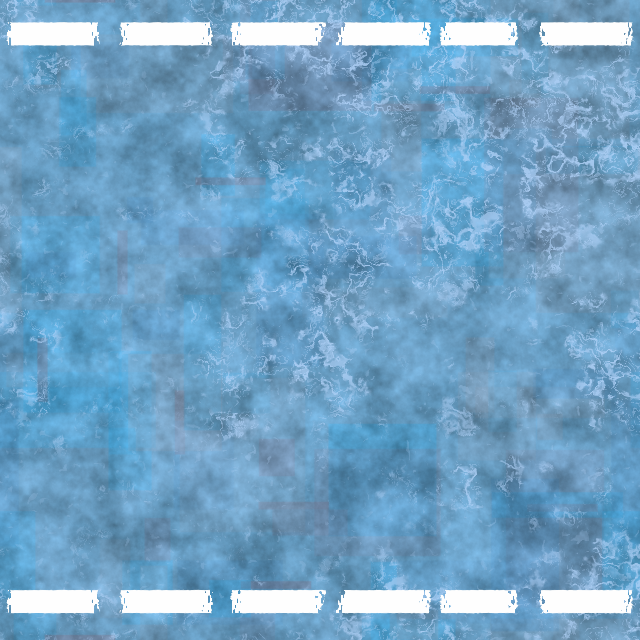
A Shadertoy shader for this texture:

```glsl
#define PATCH_COUNT 90
#define PATCH_ALPHA 0.30
#define MOTTLE_SCALE 24.0
#define MOTTLE_GAIN 0.50
#define FLAKE_SCALE 46.0
#define FLAKE_GAIN 0.85
#define DASH_COUNT 6
#define DASH_HALF_HEIGHT 0.0185
#define LOWER_ROW 0.060
#define UPPER_ROW 0.947

const vec3 STEEL = vec3(0.36, 0.57, 0.71);
const vec3 CYAN  = vec3(0.17, 0.61, 0.83);
const vec3 DENIM = vec3(0.27, 0.52, 0.71);
const vec3 SLATE = vec3(0.47, 0.55, 0.63);
const vec3 MAUVE = vec3(0.44, 0.43, 0.53);
const vec3 RUST  = vec3(0.50, 0.36, 0.42);
const vec3 FROST = vec3(0.69, 0.82, 0.97);
const vec3 PAINT = vec3(0.995);

float hash(vec2 p) {
    return fract(sin(dot(p, vec2(127.1, 311.7))) * 43758.545);
}

float noise(vec2 p) {
    vec2 cell = floor(p), f = fract(p);
    f = f * f * (3.0 - 2.0 * f);
    return mix(mix(hash(cell), hash(cell + vec2(1, 0)), f.x),
               mix(hash(cell + vec2(0, 1)), hash(cell + vec2(1, 1)), f.x), f.y);
}

float fbm(vec2 p) {
    float sum = 0.0, amp = 0.5;
    for (int i = 0; i < 5; i++) {
        sum += amp * noise(p);
        p = mat2(1.6, 1.2, -1.2, 1.6) * p + 7.3;
        amp *= 0.5;
    }
    return sum / 0.969;
}

// Translucent overlapping rectangles, wrapped at the canvas border
vec3 patchwork(vec2 uv) {
    vec3 color = STEEL;
    for (int i = 0; i < PATCH_COUNT; i++) {
        float id = float(i);
        vec2 center = vec2(hash(vec2(id, 1.0)), hash(vec2(id, 2.0)));
        vec2 size = vec2(hash(vec2(id, 3.0)), hash(vec2(id, 4.0)));
        vec2 halfSize = mix(vec2(0.02), vec2(0.13), size * size);
        float kind = hash(vec2(id, 5.0));
        vec3 tint = kind < 0.34 ? CYAN : kind < 0.56 ? DENIM : kind < 0.80 ? SLATE : MAUVE;
        if (kind > 0.90) {
            tint = RUST;
            halfSize = size.x < 0.5 ? vec2(0.008, 0.05) : vec2(0.055, 0.006);
        }
        vec2 d = abs(fract(uv - center + 0.5) - 0.5) - halfSize;
        float inside = 1.0 - smoothstep(-0.0015, 0.0015, max(d.x, d.y));
        color = mix(color, tint, inside * PATCH_ALPHA * mix(0.6, 1.2, hash(vec2(id, 6.0))));
    }
    return color;
}

// Broken pale veins and specks, gathered in loose drifts
float flakes(vec2 uv) {
    vec2 warp = vec2(fbm(uv * 38.0), fbm(uv * 38.0 + 19.0)) - 0.5;
    vec2 p = uv * FLAKE_SCALE + warp * 3.5;
    float drift = smoothstep(0.32, 0.70, fbm(uv * 5.0 + 3.0));
    float vein = 1.0 - 2.0 * abs(noise(p) - 0.5);
    float fine = 1.0 - 2.0 * abs(noise(p * 2.1 + 31.0) - 0.5);
    float breaks = fbm(uv * 30.0 + 11.0) + 0.30 * (drift - 0.5);
    float body = smoothstep(0.72, 0.96, vein) * smoothstep(0.50, 0.66, breaks);
    float crumbs = smoothstep(0.80, 0.98, fine) * smoothstep(0.46, 0.64, breaks);
    float specks = smoothstep(0.84, 0.95, noise(uv * 130.0 + warp * 4.0));
    return clamp(body * 0.8 + crumbs * 0.5 + specks * 0.45, 0.0, 1.0) * mix(0.5, 1.0, drift);
}

float gapSlant(int gap) {
    return gap == 3 ? 0.035 : 0.0;
}

// Row of painted dashes with streaky worn ends
float dashes(vec2 uv) {
    float y = uv.y - (uv.y > 0.5 ? UPPER_ROW : LOWER_ROW);
    float lean = y / DASH_HALF_HEIGHT;
    float x = uv.x * float(DASH_COUNT);
    float streak = noise(vec2(uv.x * 380.0, lean * 2.5));
    float chips = noise(vec2(uv.x * 300.0, lean * 9.0 + 40.0));
    float wear = 0.09 * smoothstep(0.45, 0.95, streak) + 0.025 * chips;
    float cover = 0.0;
    for (int i = 0; i < DASH_COUNT; i++) {
        float id = float(i);
        float left = id + 0.05 + 0.11 * sin(id * 0.628);
        float right = left + (i == 4 ? 0.75 : 0.89);
        float inset = min(x - left - gapSlant(i) * lean,
                          right + gapSlant(i + 1) * lean - x);
        cover = max(cover, smoothstep(-0.006, 0.010, inset - wear));
    }
    float ragged = DASH_HALF_HEIGHT - 0.001 * chips;
    return cover * (1.0 - smoothstep(-0.001, 0.001, abs(y) - ragged));
}

void mainImage(out vec4 fragColor, in vec2 fragCoord) {
    vec2 uv = fragCoord / iResolution.xy;
    vec3 color = patchwork(uv);

    // Cloudy mottling and fine grain
    float mottle = fbm(uv * MOTTLE_SCALE) - 0.5;
    float grain = fbm(uv * 95.0 + 5.0) - 0.5;
    float cloud = fbm(uv * 6.0 + 14.0) - 0.5;
    color *= 1.03 + MOTTLE_GAIN * mottle + 0.28 * grain;
    color = mix(color, FROST, clamp(0.09 + 0.35 * mottle + 0.3 * cloud, 0.0, 0.3));

    color = mix(color, FROST, FLAKE_GAIN * flakes(uv));
    color = mix(color, PAINT, dashes(uv));
    fragColor = vec4(color, 1.0);
}
```
